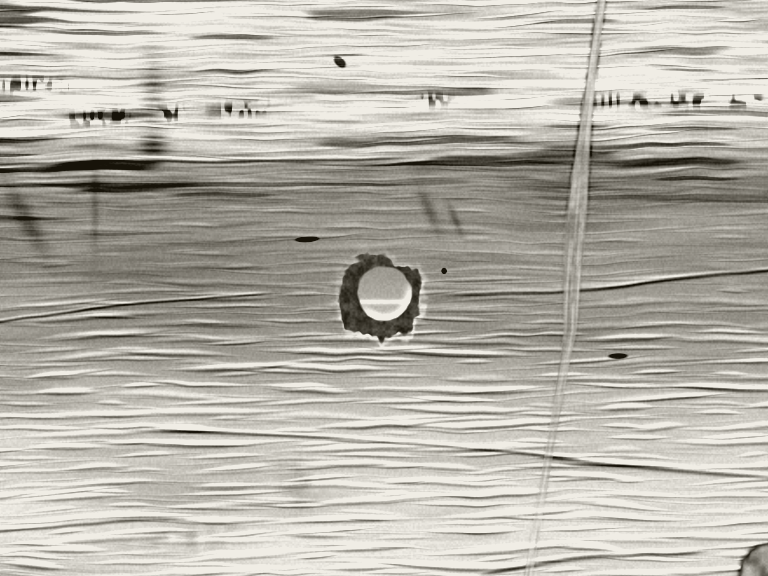
Give the GLSL for this texture, as a WebGL 1 fragment shader.

```glsl
precision highp float;
// Creased, scratched silver sheet with a torn dark ring and a vertical scrape.
uniform vec2 u_resolution;

#define RING_CENTER vec2(0.667, 0.491)
#define RING_INNER 0.047
#define RING_OUTER 0.076
#define BAND_TONE 0.56
#define TOP_TONE 0.88
#define BOTTOM_TONE 0.85
#define CREASE_GAIN 0.36
#define STREAK_GAIN 0.55

float hash(vec2 p) {
  vec3 q = fract(p.xyx * 0.1031);
  q += dot(q, q.yzx + 33.33);
  return fract((q.x + q.y) * q.z);
}

float noise(vec2 p) {
  vec2 i = floor(p), f = fract(p);
  f = f * f * (3.0 - 2.0 * f);
  return mix(mix(hash(i), hash(i + vec2(1, 0)), f.x),
             mix(hash(i + vec2(0, 1)), hash(i + vec2(1, 1)), f.x), f.y);
}

float bell(float x) { return exp(-x * x); }

float inside(float edge, float d) {
  float aa = 1.5 / u_resolution.y;
  return 1.0 - smoothstep(edge - aa, edge + aa, d);
}

// Short tapered creases on a jittered grid: bright ridge over dark groove
float creases(vec2 p, vec2 cell, float width) {
  float sum = 0.0;
  for (int j = -1; j <= 1; j++) for (int i = -1; i <= 1; i++) {
    vec2 id = floor(p / cell) + vec2(i, j);
    vec2 key = id + floor(width * 9e4);
    float a = hash(key), b = hash(key + 17.3), c = hash(key + 41.7);
    vec2 d = p - (id + 0.2 + 0.6 * vec2(a, b)) * cell;
    d.y -= (a - 0.4) * 0.12 * d.x + (b - 0.5) * 0.5 * d.x * d.x;
    float taper = 1.0 - smoothstep(0.15, 1.0, abs(d.x) / (cell.x * (0.25 + 0.65 * c)));
    float h = d.y / (width * (0.35 + 0.75 * taper));
    sum += taper * (0.35 + 0.8 * b) * (bell(h - 1.0) - 0.95 * bell(1.5 * h + 0.9));
  }
  return sum;
}

// One long crease from a to b with a slight bow
float fold(vec2 p, vec2 a, vec2 b, float bow, float width) {
  float t = (p.x - a.x) / (b.x - a.x);
  float d = (p.y - mix(a.y, b.y, t) - bow * 4.0 * t * (1.0 - t)) / width;
  float ends = smoothstep(0.0, 0.12, t) * (1.0 - smoothstep(0.88, 1.0, t));
  return ends * (0.65 * bell(d - 1.7) - 1.2 * bell(d));
}

// Soft slanted elliptical stain
float blot(vec2 p, float x, float y, float w, float h, float slant) {
  vec2 d = p - vec2(x, y);
  d.x += slant * d.y;
  d /= vec2(w, h);
  return exp(-dot(d, d));
}

void main() {
  vec2 p = gl_FragCoord.xy / u_resolution.y;
  float top = smoothstep(0.67, 0.81, p.y);
  float low = 1.0 - smoothstep(0.38, 0.56, p.y);
  vec2 q = p + vec2(0.0, 0.012 * noise(p * vec2(5, 8)) + 0.003 * noise(p * 24.0));

  // Broad reflection tones
  float tone = mix(BOTTOM_TONE, BAND_TONE, smoothstep(0.04, 0.55, p.y));
  tone = mix(tone, TOP_TONE, top);
  tone += 0.12 * noise(q * vec2(3, 7)) + 0.1 * noise(q * vec2(4, 24)) - 0.11;

  // Fine horizontal brushing, strongest near the top
  float brush = noise(q * vec2(7, 150)) * 0.6 + noise(q * vec2(19, 290)) * 0.4;
  float leftBand = (1.0 - smoothstep(0.15, 0.5, p.x)) * smoothstep(0.55, 0.6, p.y);
  float brushing = 0.15 + 0.7 * smoothstep(0.59, 0.73, p.y) + 0.3 * leftBand;
  tone += STREAK_GAIN * brushing * (brush - 0.5);
  tone -= 0.4 * brushing * smoothstep(0.68, 0.85, noise(q * vec2(5, 105)));

  // Scattered creases, then long folds
  float rel = creases(q, vec2(0.24, 0.031), 0.0042) * (0.28 + 0.72 * low) * (1.0 - 0.6 * top);
  rel += creases(q, vec2(0.15, 0.023), 0.0027) * (0.35 + 0.55 * low);
  rel += creases(q, vec2(0.19, 0.018), 0.0016) * (0.25 + 0.6 * top);
  rel += fold(p, vec2(0.2, 0.252), vec2(1.04, 0.198), 0.011, 0.003);
  rel += fold(p, vec2(0.92, 0.208), vec2(1.4, 0.166), -0.003, 0.004);
  rel += fold(q, vec2(-0.1, 0.439), vec2(0.49, 0.503), 0.0, 0.0024);
  rel += fold(q, vec2(0.75, 0.497), vec2(1.4, 0.546), -0.01, 0.003);
  rel += fold(q, vec2(-0.1, 0.087), vec2(0.34, 0.109), -0.003, 0.003);
  rel += fold(q, vec2(0.81, 0.008), vec2(1.24, 0.055), 0.004, 0.004);
  rel += fold(q, vec2(-0.1, 0.726), vec2(0.74, 0.737), -0.003, 0.003);
  rel += fold(q, vec2(-0.1, 0.962), vec2(0.29, 0.956), 0.0, 0.002);
  rel += fold(q, vec2(1.2, 0.867), vec2(1.45, 0.881), 0.0, 0.002);
  tone += CREASE_GAIN * rel;

  // Stains, striped ghost column and pits
  tone -= 0.25 * blot(p, 0.045, 0.62, 0.018, 0.06, 0.5);
  tone -= 0.2 * (blot(p, 0.745, 0.635, 0.01, 0.035, 0.4) + blot(p, 0.79, 0.62, 0.007, 0.025, 0.4));
  tone -= 0.25 * noise(p * 60.0) * (blot(p, 0.52, 0.158, 0.03, 0.035, 0.0) + blot(p, 0.33, 0.07, 0.08, 0.025, -1.0));
  tone -= 0.14 * blot(p, 0.165, 0.645, 0.007, 0.08, 0.0);
  float bars = 0.5 + 0.5 * sin(p.y * 480.0);
  tone -= (0.1 + 0.28 * bars) * blot(p, 0.266, 0.84, 0.02, 0.06, 0.0);
  tone -= 0.35 * (1.0 + bars) * blot(p, 0.266, 0.748, 0.025, 0.019, 0.0);
  float pits = blot(q, 0.59, 0.902, 0.01, 0.011, 0.5) + blot(q, 1.073, 0.392, 0.018, 0.005, 0.0);
  pits += blot(q, 0.533, 0.589, 0.02, 0.005, -1.5) + blot(q, 0.771, 0.538, 0.005, 0.005, 0.0);
  tone -= 0.75 * smoothstep(0.25, 0.65, pits);

  // Broken row of small upright ticks
  float rowY = p.x < 0.12 ? 0.853 : min(0.785 + 0.06 * p.x, 0.826);
  float tick = smoothstep(0.5, 0.65, noise(vec2(p.x * 24.0, 7))) * smoothstep(0.45, 0.7, noise(p * vec2(150, 60)));
  tone -= 0.7 * tick * bell((p.y - rowY) / 0.011) * smoothstep(0.1, 0.16, abs(p.x - 0.9));

  // Vertical scrape: pale bed, dark flanks
  float sx = p.x - 0.917 - 0.073 * min(p.y / 0.427, 1.0) - 0.126 * pow(max(p.y - 0.427, 0.0), 1.5);
  float wide = 0.008 + 0.011 * bell((p.y - 0.6) / 0.17);
  float bed = 1.0 - smoothstep(0.7, 1.15, abs(sx) / wide);
  float scuff = noise(vec2(sx * 260.0, p.y * 18.0)), chips = noise(p * vec2(150, 90));
  float pale = 0.43 + 0.2 * abs(p.y - 0.5) + 0.32 * scuff + 0.15 * chips;
  tone = mix(tone, pale, bed * mix(0.5, 0.8, smoothstep(0.3, 0.45, p.y)));
  tone -= bell((abs(sx) - wide) / 0.003) * (0.08 + 0.35 * smoothstep(0.55, 0.75, p.y)) * chips;

  // Torn ring and its polished hole
  vec2 d = p - RING_CENTER;
  float r = length(d), ang = atan(d.y, d.x);
  float rough = noise(p * 48.0) * 0.016 + noise(p * 130.0) * 0.009 - 0.0125;
  float outer = RING_OUTER + 0.008 * cos(ang + 2.7) - 0.02 * bell((ang - 1.15) / 0.24) + rough;
  float inner = RING_INNER + 0.2 * rough;
  float facing = dot(d, vec2(0.45, -0.89)) / max(r, 0.001);
  tone += 0.28 * bell((r - outer - 0.004) / 0.005) * (0.6 + 0.4 * facing);
  float hole = 0.68 - 1.8 * d.y + 0.35 * bell((d.y + 0.015) / 0.004);
  hole += 0.5 * smoothstep(0.6, 1.0, r / inner) * smoothstep(-0.1, 0.7, facing);
  float rust = 0.1 + 0.2 * noise(p * 75.0) + 0.12 * noise(p * 210.0);
  tone = mix(tone, rust, inside(outer, r));
  tone = mix(tone, hole, inside(inner, r));

  // Dark-rimmed disc in the lower right corner
  float disc = length(p - vec2(1.345, 0)) + 0.3 * rough;
  tone = mix(tone, 0.35 + 0.4 * noise(p * 80.0), inside(0.06, disc));
  tone -= 0.45 * bell((disc - 0.06) / 0.005);

  // Grain and warm silver tint
  tone = clamp(tone + 0.07 * noise(p * 330.0) - 0.035, 0.09, 0.94);
  gl_FragColor = vec4(tone - vec3(0, 0.015, 0.055) * (1.0 - 0.3 * tone * tone), 1);
}
```
